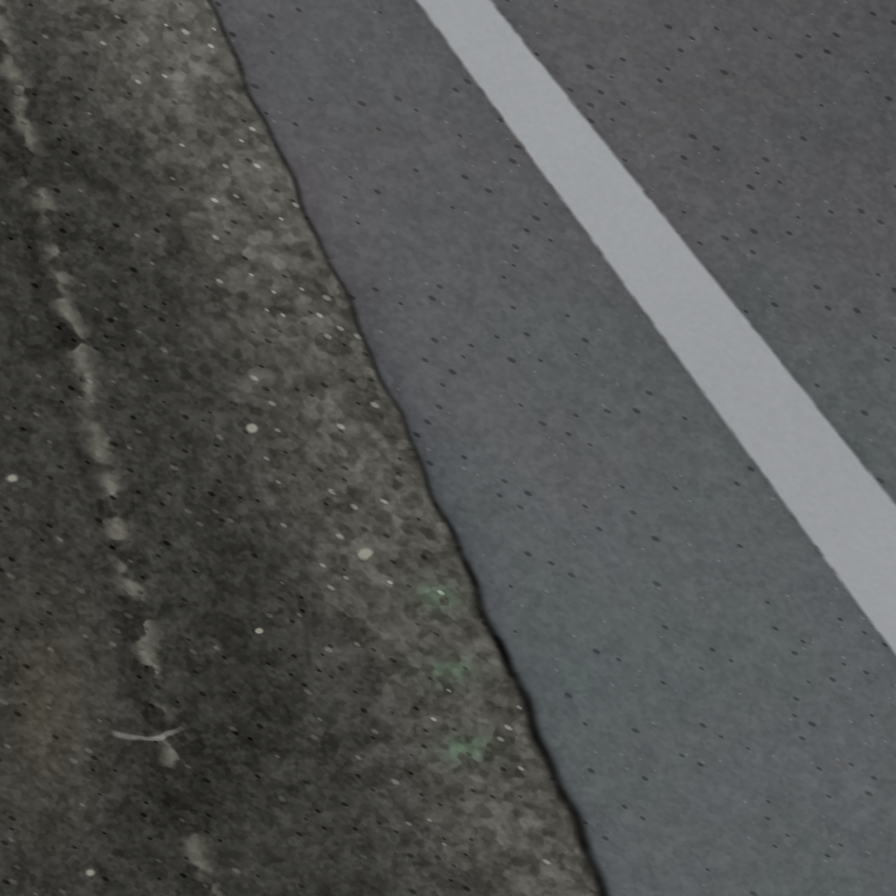
This texture is drawn by a WebGL 2 fragment shader. Its source:

```glsl
#version 300 es
precision highp float;
// Worn road edge: smooth asphalt with a painted stripe, a dark crack, and a
// gritty shoulder crossed by a pale seam. Edges are near-straight curves in
// depth t; grit is blended cellular noise, broad stains are layered sines.

uniform vec2 u_resolution;
out vec4 fragColor;

vec3 hash3(vec2 p) {
  vec3 q = fract(vec3(p.xyx) * vec3(0.1031, 0.1030, 0.0973));
  q += dot(q, q.yxz + 33.33);
  return fract((q.xxy + q.yzz) * q.zyx);
}

// Soft cellular noise, about -1..1: random cell tones blended by distance.
float grit(vec2 p) {
  vec2 cell = floor(p), f = p - cell;
  float tone = 0.0, total = 0.0;
  for (int j = -1; j <= 1; j++)
    for (int i = -1; i <= 1; i++) {
      vec2 o = vec2(i, j);
      vec3 h = hash3(cell + o + 60.0);
      vec2 d = o + h.xy - f;
      float w = exp(-7.0 * dot(d, d));
      tone += w * (h.z * 2.0 - 1.0);
      total += w;
    }
  return tone / total;
}

// Sparse round specks, one possible speck in each cell.
float specks(vec2 p, float density, float radius) {
  vec2 cell = floor(p);
  vec3 h = hash3(cell + 17.0);
  float size = radius * (0.6 + 0.6 * fract(h.z * 37.0));
  float d = length((p - cell - 0.3 - 0.4 * h.xy) * vec2(0.8, 1.2));
  return step(h.z, density) * smoothstep(size, size * 0.3, d);
}

// Broad stains, about -1..1.
float stains(vec2 p) {
  float s = 0.0, a = 0.5;
  for (int i = 0; i < 4; i++) {
    s += a * sin(p.x + 1.7 * sin(p.y * 0.8)) * cos(p.y + 1.3 * sin(p.x * 0.7));
    p = mat2(1.4, 1.1, -1.1, 1.4) * p + 2.3;
    a *= 0.65;
  }
  return s;
}

float blob(vec2 p, vec2 center, vec2 radius) {
  vec2 d = (p - center) / radius;
  return exp(-dot(d, d));
}

void main() {
  vec2 uv = gl_FragCoord.xy / u_resolution;
  float t = 1.0 - uv.y;                 // 0 far, 1 near
  vec2 p = vec2(uv.x, t);
  float px = 1.0 / u_resolution.y;

  // Grain, stretched slightly along the lower-right diagonal
  vec2 q = mat2(0.88, -0.47, 0.47, 0.88) * p * vec2(0.8, 1.15);
  float coarse = grit(q * 48.0);
  float medium = grit(q * 105.0 + 9.0);
  float fine = grit(q * 210.0 + 31.0);
  float stain = stains(p * 9.0);

  // Signed distances from the crack and the seam
  float wobble = 0.0025 * sin(t * 43.0) + 0.0015 * sin(t * 97.0 + 1.0);
  float crackX = 0.232 + 0.445 * t + 0.007 * sin(3.1416 * t) + wobble;
  float crack = (uv.x - crackX) * 0.914;
  float seam = uv.x - 0.235 * t + 0.004 + 0.004 * coarse + wobble;

  // Asphalt
  vec3 road = mix(vec3(0.345, 0.347, 0.352), vec3(0.350, 0.367, 0.372),
                  smoothstep(0.1, 0.7, t));
  road += vec3(0.012, 0.002, 0.006) * stain;
  road += 0.009 * coarse + 0.014 * medium + 0.017 * fine;
  road -= 0.03 * smoothstep(0.6, 1.0, uv.x) * smoothstep(0.5, 0.0, t);
  road -= 0.10 * specks(q * 44.0, 0.22, 0.18);
  road += 0.06 * specks(q * 58.0 + 5.0, 0.12, 0.15);
  road -= vec3(0.065, 0.075, 0.065) * exp(-max(crack, 0.0) / 0.022)
        * (0.45 + 0.55 * blob(p, vec2(0.45, 0.48), vec2(0.5, 0.25)));

  // Painted stripe, widening toward the viewer
  float stripeL = (uv.x - 0.465 - 0.731 * t) * 0.81;
  float stripeR = (0.547 + 0.803 * t - uv.x) * 0.78;
  float stripe = min(stripeL, stripeR) + 0.0008 * medium;
  road *= 1.0 - 0.10 * exp(-abs(stripe) / 0.007);
  vec3 paint = vec3(0.595, 0.605, 0.615) + 0.008 * fine + 0.008 * stain;
  paint += 0.025 * (0.5 - t);
  road = mix(road, paint, smoothstep(-0.002 - px, 0.002 + px, stripe));

  // Shoulder: dark on the left, paler and rougher along the crack
  float rough = smoothstep(-0.24, -0.04, crack + 0.03 * stain);
  vec3 ground = mix(vec3(0.222, 0.220, 0.205), vec3(0.315, 0.312, 0.292), rough);
  ground += 0.018 * stain;
  ground += (0.025 + 0.02 * rough) * coarse
          + (0.027 + 0.032 * rough) * medium + 0.032 * fine;
  ground += 0.06 * blob(p, vec2(0.19, 0.03), vec2(0.06, 0.08));
  ground += vec3(0.055, 0.045, 0.03) * blob(p, vec2(0.05, 0.79), vec2(0.06, 0.12));
  ground -= 0.025 * blob(p, vec2(0.25, 0.80), vec2(0.07, 0.25));
  ground += (0.10 + 0.12 * rough) * specks(q * 46.0 + 3.0, 0.16, 0.20);
  ground -= 0.10 * specks(q * 52.0 + 21.0, 0.25, 0.20);

  // Broken pale seam with a dark lip on its left
  float worn = smoothstep(-0.55, 0.45, coarse + 0.4 * medium + 0.3 * stain);
  ground += vec3(0.16, 0.155, 0.14) * worn * exp(-pow(seam / 0.012, 2.0));
  ground -= 0.03 * exp(-pow((seam + 0.022) / 0.013, 2.0));

  // Moss beside the crack
  for (int i = 0; i < 3; i++) {
    float k = float(i);
    vec2 c = vec2(0.49 + 0.015 * k, 0.665 + 0.085 * k);
    ground += vec3(0.01, 0.08, 0.03) * (0.7 + 0.6 * medium) * blob(p, c, vec2(0.026, 0.014));
  }

  // Loose pale stones (position, radius) and a bent twig
  vec3 stones[5] = vec3[](vec3(0.408, 0.617, 0.011), vec3(0.281, 0.478, 0.008),
    vec3(0.013, 0.534, 0.009), vec3(0.101, 0.974, 0.008), vec3(0.289, 0.704, 0.006));
  for (int i = 0; i < 5; i++) {
    float d = length((p - stones[i].xy) * vec2(0.9, 1.2)) + 0.002 * medium;
    ground = mix(ground, vec3(0.59, 0.59, 0.54),
                 0.9 * smoothstep(stones[i].z, stones[i].z * 0.35, d));
  }
  float twig = abs(t - 0.824 + 5.0 * pow(uv.x - 0.16, 2.0) - 0.002 * coarse);
  ground += 0.20 * smoothstep(0.005, 0.001, twig)
          * smoothstep(0.045, 0.03, abs(uv.x - 0.163));

  // Join the surfaces and cut the crack, deeper toward the viewer
  vec3 color = mix(ground, road, smoothstep(-0.003 - px, 0.003 + px, crack + 0.002 * medium));
  float width = mix(0.0035, 0.0065, smoothstep(0.4, 0.9, t));
  float depth = mix(0.42, 0.80, smoothstep(0.5, 0.75, t)) * (0.9 + 0.2 * coarse);
  color *= 1.0 - depth * exp(-pow(crack / width, 2.0));
  fragColor = vec4(clamp(color, 0.0, 1.0), 1.0);
}
```
